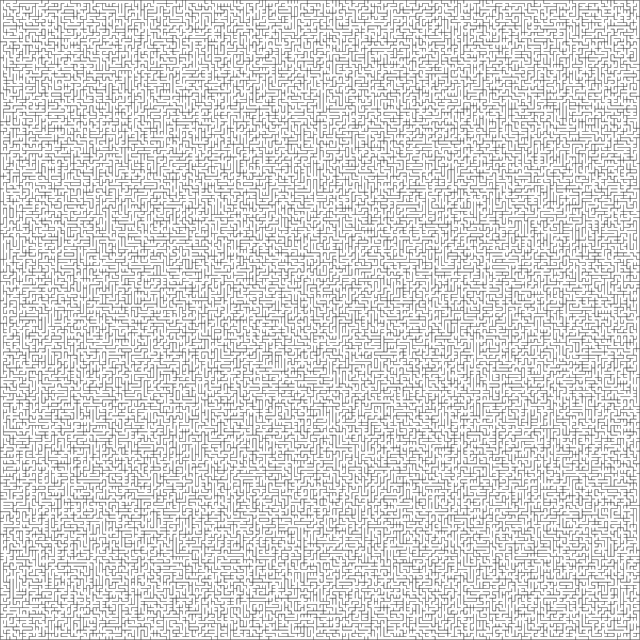
This pattern is drawn by a Shadertoy shader. Its source:

```glsl
// Draws a dense, fine-lined rectangular maze in black on white.

const float CELLS = 200.0;       // maze cells along one side
const float LINE_WIDTH = 0.139;  // wall thickness, in cells
const float MARGIN = 0.0005;     // gap around the frame, in canvas units
const float SOFTNESS = 1.18;     // width of the smoothing box, in pixels
const float SEED = 17.0;
const vec3 PAPER = vec3(1.0);
const vec3 INK = vec3(0.0);

float hash(vec2 p) {
    return fract(sin(dot(p + SEED, vec2(12.9898, 78.233))) * 43758.5453);
}

// Headings 0..3: right, up, left, down
vec2 heading(int k) {
    float s = k < 2 ? 1.0 : -1.0;
    return (k & 1) == 0 ? vec2(s, 0.0) : vec2(0.0, s);
}

int turn(int k, int quarters) {
    return (k + quarters) & 3;
}

int randomHeading(vec2 post) {
    return int(hash(post) * 4.0) & 3;
}

// True if the neighbour on side k sends its wall to this post
bool receives(vec2 post, int k) {
    return randomHeading(post + heading(k)) == turn(k, 2);
}

// Each post grows one wall. Even posts choose freely; odd posts avoid
// doubling a wall or sealing off a single cell.
int wallHeading(vec2 post) {
    int start = randomHeading(post);
    if (mod(post.x + post.y, 2.0) < 0.5) return start;
    for (int i = 0; i < 4; i++) {
        int k = turn(start, i);
        int left = turn(k, 1);
        int right = turn(k, 3);
        int ahead = randomHeading(post + heading(k));
        bool doubled = ahead == turn(k, 2);
        bool sealed = (ahead == left && receives(post, left))
                   || (ahead == right && receives(post, right));
        if (!doubled && !sealed) return k;
    }
    return start;
}

bool onFrame(vec2 post) {
    return any(lessThan(post, vec2(0.5)))
        || any(greaterThan(post, vec2(CELLS - 0.5)));
}

bool hasWall(vec2 a, int k) {
    vec2 b = a + heading(k);
    vec2 middle = 0.5 * (a + b);
    if (any(lessThan(b, vec2(-0.5)))
        || any(greaterThan(b, vec2(CELLS + 0.5)))) return false;
    if (any(lessThan(middle, vec2(0.25)))
        || any(greaterThan(middle, vec2(CELLS - 0.25)))) return true;
    return (!onFrame(a) && wallHeading(a) == k)
        || (!onFrame(b) && wallHeading(b) == turn(k, 2));
}

// Share of a smoothing box covered by the rectangle lo..hi
float coverage(vec2 p, vec2 lo, vec2 hi, float box) {
    vec2 span = min(p + 0.5 * box, hi) - max(p - 0.5 * box, lo);
    span = max(span, 0.0) / box;
    return span.x * span.y;
}

void mainImage(out vec4 fragColor, in vec2 fragCoord) {
    float side = min(iResolution.x, iResolution.y);
    float cellsPerUnit = CELLS / (1.0 - 2.0 * MARGIN);
    vec2 grid = (fragCoord / side - MARGIN) * cellsPerUnit;
    float box = SOFTNESS * cellsPerUnit / side;

    vec2 post = floor(grid + 0.5);
    vec2 local = grid - post;
    float halfWidth = 0.5 * LINE_WIDTH;

    // The post itself, then the walls that leave it
    float ink = coverage(local, vec2(-halfWidth), vec2(halfWidth), box);
    for (int k = 0; k < 4; k++) {
        if (!hasWall(post, k)) continue;
        vec2 along = heading(k);
        vec2 p = vec2(dot(local, along), dot(local, vec2(-along.y, along.x)));
        ink += coverage(p, vec2(halfWidth, -halfWidth), vec2(1.0, halfWidth), box);
    }

    fragColor = vec4(mix(PAPER, INK, clamp(ink, 0.0, 1.0)), 1.0);
}
```
